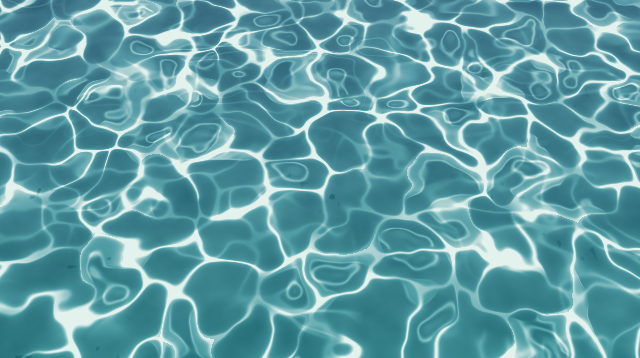
A WebGL 2 fragment shader for this texture:

```glsl
#version 300 es
precision highp float;

#define HORIZON 3.0
#define CELLS_ACROSS 16.5
#define CELLS_DEEP 54.0
#define LINE_WIDTH 0.034
#define GLOW_WIDTH 0.09
#define CORNER_SHARPNESS 15.0
#define WARP 0.55
#define DEEP_WATER vec3(0.15, 0.385, 0.435)
#define MID_WATER vec3(0.33, 0.62, 0.65)
#define SUNLIGHT vec3(0.89, 0.95, 0.93)

uniform vec2 u_resolution;
out vec4 fragColor;

float hash(vec2 p) {
  return fract(sin(dot(p, vec2(127.1, 311.7))) * 43758.5453);
}

vec2 hash2(vec2 p) {
  return vec2(hash(p), hash(p + 57.3));
}

float noise(vec2 p) {
  vec2 i = floor(p), f = fract(p);
  f = f * f * f * (f * (f * 6.0 - 15.0) + 10.0);
  return mix(mix(hash(i), hash(i + vec2(1, 0)), f.x),
             mix(hash(i + vec2(0, 1)), hash(i + vec2(1, 1)), f.x), f.y);
}

float fbm(vec2 p) {
  float sum = 0.0, amplitude = 0.5;
  for (int i = 0; i < 4; i++) {
    sum += amplitude * noise(p);
    p = mat2(1.6, 1.2, -1.2, 1.6) * p + 7.1;
    amplitude *= 0.5;
  }
  return sum / 0.9375;
}

vec2 warp(vec2 p, float amount) {
  vec2 broad = vec2(noise(p * 1.1), noise(p * 1.1 + 31.7)) - 0.5;
  vec2 fine = vec2(noise(p * 2.7 + 11.3), noise(p * 2.7 + 73.1)) - 0.5;
  return p + amount * (1.5 * broad + 0.4 * fine);
}

vec2 cellPoint(vec2 cell) {
  return cell + 0.08 + 0.84 * hash2(cell);
}

// x: rounded distance to the cell wall, y: distance to its point, z: cell id
vec3 cells(vec2 p) {
  vec2 base = floor(p), nearestCell = base, nearest = vec2(9.0);
  for (int y = -1; y <= 1; y++)
    for (int x = -1; x <= 1; x++) {
      vec2 cell = base + vec2(x, y);
      vec2 offset = cellPoint(cell) - p;
      if (dot(offset, offset) < dot(nearest, nearest)) {
        nearest = offset;
        nearestCell = cell;
      }
    }
  float sum = 0.0;
  for (int y = -2; y <= 2; y++)
    for (int x = -2; x <= 2; x++) {
      if (x == 0 && y == 0) continue;
      vec2 offset = cellPoint(nearestCell + vec2(x, y)) - p;
      float wall = dot(0.5 * (nearest + offset), normalize(offset - nearest));
      sum += exp(-CORNER_SHARPNESS * wall);
    }
  float wall = max(-log(sum) / CORNER_SHARPNESS, 0.0);
  return vec3(wall, length(nearest), hash(nearestCell + 19.7));
}

float ridge(float distance, float width) {
  return exp(-distance * distance / (width * width));
}

void main() {
  vec2 uv = gl_FragCoord.xy / u_resolution.y;
  float centre = 0.5 * u_resolution.x / u_resolution.y;

  // Water plane in perspective
  float depth = 1.0 / (HORIZON - uv.y);
  vec2 p = vec2((uv.x - centre) * CELLS_ACROSS, CELLS_DEEP) * depth;
  float pixel = CELLS_DEEP * depth * depth / u_resolution.y;
  float lineWidth = max(LINE_WIDTH, 0.85 * pixel);
  float far = smoothstep(0.45, 1.0, uv.y);

  // Main web of light, brighter and thinner in places
  vec3 web = cells(warp(p, WARP));
  float strength = mix(0.4, 1.0, smoothstep(0.25, 0.6, noise(p * 1.3 + 5.0)));
  float width = lineWidth * mix(0.75, 1.35, noise(p * 1.9 + 40.0));
  float tone = 0.02 + 0.27 * fbm(p * 1.3 + 3.0);
  tone += strength * (0.4 * exp(-web.x / GLOW_WIDTH) + 0.48 * ridge(web.x, width));

  // Folded sheets along one side of the lines
  float fold = smoothstep(0.52, 0.78, noise(p * 1.25 + 91.0)) * step(0.4, web.z);
  float foldWidth = 0.24 * fold;
  float sheet = smoothstep(foldWidth + 0.03, foldWidth - 0.03, web.x);
  tone += fold * (0.28 * sheet + 0.25 * ridge(web.x - foldWidth, lineWidth));

  // Loops inside some cells
  float radius = web.y + 0.22 * (noise(p * 3.1 + 14.0) - 0.5);
  float loopMask = step(0.7, web.z) * smoothstep(0.04, 0.14, web.x);
  tone += loopMask * (0.4 * ridge(radius - 0.24, 0.045) + 0.15 * ridge(radius, 0.12));

  // Faint second web and soft veils
  vec3 veil = cells(warp(p * 0.85 + 23.0, 0.95));
  float veilMask = smoothstep(0.35, 0.7, noise(p * 0.9 + 60.0));
  tone += veilMask * (0.13 * exp(-veil.x / 0.12) + 0.16 * ridge(veil.x, 0.05));

  // Stretched surface ripples towards the back
  float swell = noise(warp(p * vec2(0.75, 0.9) + 47.0, 0.7));
  float ripple = ridge(swell - 0.62, 0.035) + 0.6 * ridge(swell - 0.3, 0.025);
  tone += far * (0.32 * ripple - 0.06 * smoothstep(0.6, 0.3, swell));

  // Small dark debris on the floor
  float debris = smoothstep(0.86, 0.95, noise(p * vec2(9.0, 6.0)));
  tone -= 0.18 * debris * smoothstep(0.55, 0.75, noise(p * 0.8 + 80.0)) * (1.0 - far);

  // Water colours, greener in front and bluer behind
  tone = clamp(tone, 0.0, 1.0);
  vec3 colour = mix(DEEP_WATER, MID_WATER, smoothstep(0.0, 1.0, tone / 0.9 + 0.05));
  colour = mix(DEEP_WATER, MID_WATER, min(tone / 0.45, 1.0));
  colour = mix(colour, SUNLIGHT, clamp((tone - 0.45) / 0.55, 0.0, 1.0));
  vec3 tint = mix(vec3(-0.04, 0.012, 0.0), vec3(0.035, -0.015, 0.025), uv.y);
  colour += tint * (1.0 - tone);
  fragColor = vec4(colour, 1.0);
}
```
